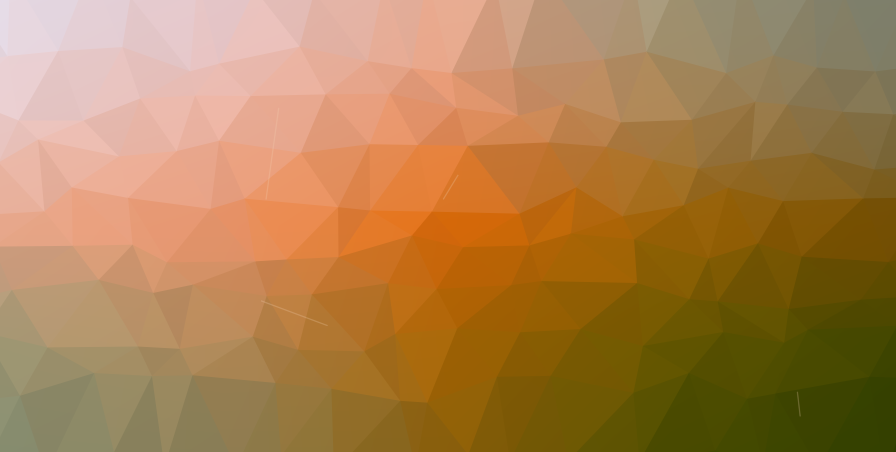
Reproduce this background procedurally as a Shadertoy shader.

```glsl
#define CELL_SIZE vec2(0.130, 0.103)
#define ROW_SHIFT 0.04
#define JITTER vec2(0.36, 0.33)
#define BORDER_STRETCH 0.07
#define FACET_FLATNESS 0.85
#define ROW_BANDING 0.25
#define FACET_CONTRAST 0.042
#define SEAM_STRENGTH 0.25
#define SEAM_WIDTH 0.0006

vec2 hash2(vec2 p) {
    vec2 k = vec2(dot(p, vec2(127.1, 311.7)), dot(p, vec2(269.5, 183.3)));
    return fract(sin(k) * 43758.5);
}

// Five colours spread evenly from left to right
vec3 spread(float x, vec3 a, vec3 b, vec3 c, vec3 d, vec3 e) {
    vec4 t = clamp(x * 4.0 - vec4(0.0, 1.0, 2.0, 3.0), 0.0, 1.0);
    return a + (b - a) * t.x + (c - b) * t.y + (d - c) * t.z + (e - d) * t.w;
}

// Smooth colour field; uv runs from the lower left corner
vec3 gradient(vec2 uv) {
    vec3 top = spread(uv.x, vec3(0.89, 0.86, 0.91), vec3(0.90, 0.79, 0.81),
        vec3(0.89, 0.67, 0.58), vec3(0.62, 0.59, 0.48), vec3(0.47, 0.49, 0.43));
    vec3 upper = spread(uv.x, vec3(0.91, 0.79, 0.79), vec3(0.91, 0.70, 0.64),
        vec3(0.88, 0.56, 0.40), vec3(0.65, 0.50, 0.30), vec3(0.50, 0.45, 0.31));
    vec3 middle = spread(uv.x, vec3(0.90, 0.65, 0.54), vec3(0.90, 0.57, 0.41),
        vec3(0.86, 0.41, 0.03), vec3(0.60, 0.38, 0.02), vec3(0.45, 0.30, 0.00));
    vec3 lower = spread(uv.x, vec3(0.62, 0.59, 0.45), vec3(0.70, 0.53, 0.34),
        vec3(0.66, 0.39, 0.01), vec3(0.40, 0.34, 0.00), vec3(0.25, 0.27, 0.00));
    vec3 bottom = spread(uv.x, vec3(0.51, 0.54, 0.43), vec3(0.53, 0.50, 0.34),
        vec3(0.53, 0.37, 0.04), vec3(0.27, 0.29, 0.00), vec3(0.17, 0.23, 0.00));
    return spread(uv.y, bottom, lower, middle, upper, top);
}

// Jittered mesh point; odd rows are staggered, border rows pushed outwards
vec2 meshPoint(vec2 id) {
    vec2 offset = (hash2(id) * 2.0 - 1.0) * JITTER;
    offset.x += 0.5 * mod(id.y, 2.0);
    float border = step(8.5, id.y) - step(id.y, 0.5);
    return (id + offset) * CELL_SIZE + vec2(0.0, ROW_SHIFT + border * BORDER_STRETCH);
}

// Signed distance to the line a-b, positive on its left
float leftOf(vec2 p, vec2 a, vec2 b) {
    vec2 d = normalize(b - a);
    return d.x * (p.y - a.y) - d.y * (p.x - a.x);
}

// Facet colour weighted by its coverage; rowY is the middle of its strip
vec4 facet(vec2 p, vec2 a, vec2 b, vec2 c, float rowY, float aspect, float pixel) {
    float inside = min(leftOf(p, a, b), min(leftOf(p, b, c), leftOf(p, c, a)));
    float coverage = clamp(inside / pixel + 0.5, 0.0, 1.0);
    if (coverage <= 0.0) return vec4(0.0);
    vec2 center = (a + b + c) / 3.0;
    float shade = hash2(center * 10.0).x * 2.0 - 1.0;
    center.y = mix(center.y, rowY, ROW_BANDING);
    vec2 scale = vec2(aspect, 1.0);
    vec3 color = mix(gradient(p / scale), gradient(center / scale), FACET_FLATNESS);

    // Facets fade towards the pale upper left corner
    float calm = smoothstep(0.0, 0.7, length(p / scale - vec2(0.0, 1.0)));
    color *= 1.0 + FACET_CONTRAST * shade * mix(0.3, 1.0, calm);
    return vec4(color, 1.0) * coverage;
}

// Thin pale line; ends given in fractions of the canvas
float seam(vec2 p, vec2 a, vec2 b, float aspect, float pixel) {
    a.x *= aspect;
    b.x *= aspect;
    vec2 d = b - a;
    float along = clamp(dot(p - a, d) / dot(d, d), 0.0, 1.0);
    return 1.0 - smoothstep(0.0, SEAM_WIDTH + pixel, length(p - a - d * along));
}

void mainImage(out vec4 fragColor, in vec2 fragCoord) {
    float pixel = 1.0 / iResolution.y;
    float aspect = iResolution.x * pixel;
    vec2 p = fragCoord * pixel;
    vec2 base = floor((p - vec2(0.0, ROW_SHIFT)) / CELL_SIZE);

    // Split each nearby quad along its short diagonal
    vec4 sum = vec4(0.0);
    for (int j = -2; j <= 1; j++) {
        for (int i = -2; i <= 1; i++) {
            vec2 id = base + vec2(i, j);
            vec2 a = meshPoint(id);
            vec2 b = meshPoint(id + vec2(1.0, 0.0));
            vec2 c = meshPoint(id + vec2(0.0, 1.0));
            vec2 d = meshPoint(id + vec2(1.0, 1.0));
            bool odd = mod(id.y, 2.0) > 0.5;
            float rowY = (id.y + 0.5) * CELL_SIZE.y + ROW_SHIFT;
            sum += facet(p, a, b, odd ? d : c, rowY, aspect, pixel);
            sum += facet(p, odd ? a : b, d, c, rowY, aspect, pixel);
        }
    }
    vec3 color = sum.rgb / max(sum.a, 0.001);

    // Sparse bright seams
    float glint = seam(p, vec2(0.297, 0.560), vec2(0.311, 0.760), aspect, pixel);
    glint = max(glint, seam(p, vec2(0.292, 0.334), vec2(0.365, 0.280), aspect, pixel));
    glint = max(glint, seam(p, vec2(0.495, 0.560), vec2(0.511, 0.612), aspect, pixel));
    glint = max(glint, seam(p, vec2(0.890, 0.132), vec2(0.893, 0.080), aspect, pixel));
    color = mix(color, vec3(0.95, 0.82, 0.70), glint * SEAM_STRENGTH);

    fragColor = vec4(clamp(color, 0.0, 1.0), 1.0);
}
```
